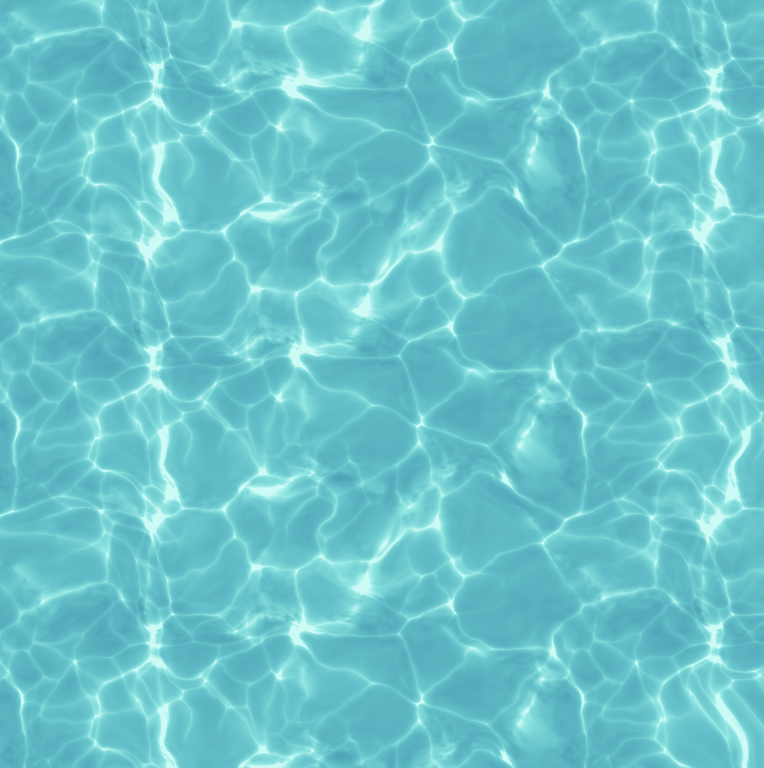
A WebGL 2 fragment shader for this texture:

```glsl
#version 300 es
precision highp float;
// Sunlit pool water: a tiling net of bright caustic lines over mottled turquoise.
// Soft cell borders at three scales are bent by wrapping noise, then the summed
// light is mapped to a colour ramp. Some patches drift from repeat to repeat.
uniform vec2 u_resolution;
out vec4 fragColor;

const vec2 TILE_SIZE = vec2(0.730, 0.362); // one repeat, in canvas heights
const float TAU = 6.2831853;

// Two random values for a lattice point.
vec2 hash22(vec2 cell, float seed) {
    vec2 c = cell + seed * vec2(17.3, 41.7);
    vec3 q = fract(c.xyx * vec3(0.1031, 0.1030, 0.0973));
    q += dot(q, q.yzx + 33.33);
    return fract((q.xx + q.yz) * q.zy);
}

// Pair of smooth noises that wrap after one unit of uv.
vec2 noise(vec2 uv, vec2 count, float seed) {
    vec2 p = uv * count;
    vec2 i = floor(p), f = fract(p);
    vec2 s = f * f * f * (f * (f * 6.0 - 15.0) + 10.0);
    vec2 a = hash22(mod(i, count), seed);
    vec2 b = hash22(mod(i + vec2(1, 0), count), seed);
    vec2 c = hash22(mod(i + vec2(0, 1), count), seed);
    vec2 d = hash22(mod(i + vec2(1, 1), count), seed);
    return mix(mix(a, b, s.x), mix(c, d, s.x), s.y);
}

// Layered wrapping noise, normalised to 0..1.
vec2 fbm(vec2 uv, vec2 count, float gain, float seed) {
    vec2 sum = vec2(0.0);
    float weight = 1.0, total = 0.0;
    for (int octave = 0; octave < 4; octave++) {
        sum += weight * noise(uv, count, seed + float(octave));
        total += weight;
        weight *= gain;
        count *= 2.0;
    }
    return sum / total;
}

// Light on cell borders: 0 inside a cell, 1 on a border, 2 where three meet.
float causticNet(vec2 uv, vec2 count, float sharpness, float seed) {
    vec2 p = uv * count;
    vec2 i = floor(p), f = fract(p);
    float nearest = 9.0, sum = 0.0;
    for (int y = -1; y <= 1; y++) {
        for (int x = -1; x <= 1; x++) {
            vec2 offset = vec2(x, y);
            vec2 jitter = 0.05 + 0.9 * hash22(mod(i + offset, count), seed);
            float d = length(offset + jitter - f);
            nearest = min(nearest, d);
            sum += exp(-sharpness * d);
        }
    }
    return sum * exp(sharpness * nearest) - 1.0;
}

// Thin wisps along the mid level of a noise.
float filaments(vec2 uv, vec2 count, float seed) {
    float level = fbm(uv, count, 0.4, seed).x;
    return pow(1.0 - abs(2.0 * level - 1.0), 12.0);
}

vec3 waterRamp(float tone) {
    const vec3 SHADES[7] = vec3[7](
        vec3(0.31, 0.64, 0.72), vec3(0.35, 0.70, 0.75), vec3(0.38, 0.74, 0.78),
        vec3(0.43, 0.79, 0.81), vec3(0.50, 0.85, 0.85), vec3(0.59, 0.91, 0.90),
        vec3(0.80, 0.98, 0.96));
    float t = clamp(tone, 0.0, 1.0) * 6.0;
    vec3 shade = SHADES[0];
    for (int k = 1; k < 7; k++) {
        shade = mix(shade, SHADES[k], clamp(t - float(k - 1), 0.0, 1.0));
    }
    return shade;
}

void main() {
    vec2 uv = gl_FragCoord.xy / u_resolution.y / TILE_SIZE;

    // Patches that differ between repeats
    vec2 wide = uv / 8.0;
    float patchMask = smoothstep(0.55, 0.8, noise(wide, vec2(19, 11), 71.0).x);
    vec2 drift = (noise(wide, vec2(37, 19), 73.0) - 0.5) * vec2(0.09, 0.18);
    uv += drift * patchMask;

    // Refraction bends every layer
    vec2 bend = fbm(uv, vec2(6, 3), 0.42, 5.0) - 0.5;
    vec2 bent = uv + bend * vec2(0.13, 0.26);

    // Small cells crowd one side of the tile, open water the other
    float crowd = noise(uv, vec2(5, 3), 31.0).x + 0.25 * cos(TAU * (uv.x - 0.3));
    float detail = smoothstep(0.35, 0.75, crowd);
    float strength = 0.65 + 0.6 * noise(uv, vec2(9, 5), 37.0).y;

    float mainNet = causticNet(bent, vec2(7, 4), 11.0, 2.0);
    float fineNet = causticNet(bent + bend.yx * 0.05, vec2(13, 7), 9.0, 13.0);
    float strands = causticNet(bent + bend.yx * 0.08, vec2(4, 2), 9.0, 23.0);
    float fibres = fbm(bent, vec2(18, 11), 0.6, 43.0).x;
    float wisps = filaments(bent, vec2(8, 5), 53.0);

    // Mottled water, then light from the nets
    float tone = 0.17 + 0.55 * (fbm(bent, vec2(5, 4), 0.6, 61.0).x - 0.5);
    tone += 0.25 * (fibres - 0.5);
    tone += 0.40 * strength * mainNet;
    tone += 0.26 * detail * fineNet;
    tone += 0.42 * strands * smoothstep(0.25, 0.75, fibres);
    tone += 0.13 * (0.4 + 0.6 * detail) * wisps;

    fragColor = vec4(waterRamp(tone), 1.0);
}
```
